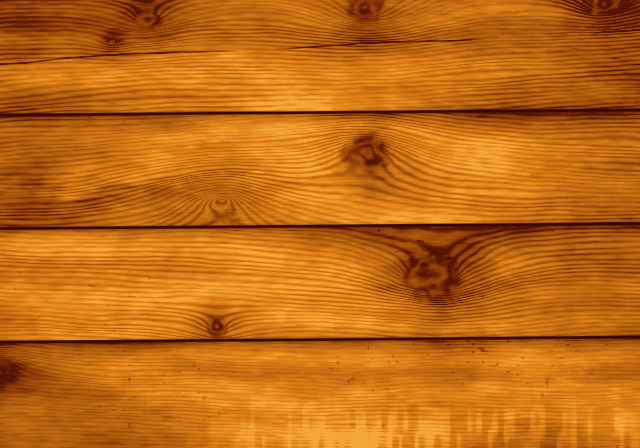
Write a Shadertoy shader that draws this texture.

```glsl
// Four stained pine planks with flowing grain, knots, cracks and dark seams
#define PITCH 0.2535        // plank height
#define SEAM_OFFSET 0.0115  // how far the lowest seam sits below the canvas
#define TILT 0.008          // slope of the seams
#define SEAM_HALF 0.0030    // half width of a seam
#define GRAIN 98.0          // grain lines per canvas height
#define GRAIN_DEPTH 0.25
#define BASE_TONE 0.81
#define BLOTCH_DEPTH 0.62   // strength of the broad light and dark patches
#define FALLOFF 0.20        // darkening toward the sides
#define KNOTS 9

const vec3 STAIN[6] = vec3[6](
    vec3(0.33, 0.08, 0.02), vec3(0.53, 0.21, 0.02), vec3(0.65, 0.33, 0.04),
    vec3(0.76, 0.42, 0.07), vec3(0.88, 0.51, 0.09), vec3(0.96, 0.65, 0.22));

// Knots: centre, radius, darkness of the core
const vec4 KNOT[KNOTS] = vec4[KNOTS](
    vec4(0.332, 0.959, 0.027, 0.9), vec4(0.252, 0.905, 0.011, 0.9),
    vec4(0.821, 0.978, 0.036, 0.8), vec4(1.350, 0.992, 0.034, 0.8),
    vec4(0.815, 0.660, 0.047, 0.85), vec4(0.494, 0.552, 0.050, 0.0),
    vec4(0.970, 0.381, 0.054, 0.9), vec4(0.485, 0.269, 0.022, 0.85),
    vec4(0.000, 0.180, 0.025, 0.3));

float hash(vec2 p) {
    return fract(sin(dot(p, vec2(127.1, 311.7))) * 43758.5453);
}

float noise(vec2 p) {
    vec2 i = floor(p), f = fract(p);
    f = f * f * (3.0 - 2.0 * f);
    return mix(mix(hash(i), hash(i + vec2(1, 0)), f.x),
               mix(hash(i + vec2(0, 1)), hash(i + vec2(1, 1)), f.x), f.y);
}

float fbm(vec2 p) {
    float sum = 0.0, amp = 0.5;
    for (int i = 0; i < 4; i++) {
        sum += amp * noise(p);
        p = p * 2.03 + 7.3;
        amp *= 0.5;
    }
    return sum / 0.9375;
}

float plankCoord(vec2 p) {
    return (p.y - TILT * (p.x - 0.716) + SEAM_OFFSET) / PITCH;
}

float plankRow(vec2 p) { return min(floor(plankCoord(p)), 3.0); }

vec3 stain(float tone) {
    float s = clamp((tone - 0.255) / 0.127, 0.0, 5.0);
    vec3 c = STAIN[0];
    for (int i = 1; i < 6; i++) c = mix(c, STAIN[i], clamp(s - float(i - 1), 0.0, 1.0));
    return c;
}

void mainImage(out vec4 fragColor, in vec2 fragCoord) {
    vec2 p = fragCoord / iResolution.y;
    float row = plankRow(p);
    float across = plankCoord(p) - row;
    vec2 q = p + row * vec2(17.3, 5.1);

    // Grain height field, bent by the knots of the same plank
    float height = p.y + 0.05 * (fbm(q * vec2(1.8, 4.5)) - 0.5);
    height -= row > 2.5 ? 0.05 * p.x : 0.0;
    float bend = mod(row, 2.0) < 0.5 ? -1.0 : 1.0;
    vec2 wobble = vec2(fbm(q * 18.0), fbm(q * 18.0 + 40.0)) - 0.5;
    float core = 0.0, halo = 0.0, coreTone = 0.3;
    for (int i = 0; i < KNOTS; i++) {
        vec4 k = KNOT[i];
        if (plankRow(k.xy) != row) continue;
        vec2 d = (p - k.xy) / k.z;
        height += bend * 2.5 * k.z * exp(-length((d + 0.3 * wobble) * vec2(0.42, 0.72)));
        d += 0.9 * wobble;
        float r = length(d * vec2(0.82, 1.0));
        float inside = k.w * (1.0 - smoothstep(0.55, 1.15, r));
        if (inside > core) coreTone = 0.34 + 0.09 * sin(r * 9.0 + 7.0 * noise(q * 45.0));
        core = max(core, inside);
        halo += exp(-0.22 * r * r) * (0.8 + 0.3 * k.w);
    }
    halo = min(halo, 1.0) * (0.45 + 0.9 * fbm(q * vec2(14.0, 24.0)));

    // Growth lines, broad bands and fine fibres
    float phase = height * GRAIN * (row < 0.5 ? 1.2 : 1.0) + 1.3 * noise(vec2(q.x * 4.0, height * 40.0));
    float line = pow(0.5 + 0.5 * sin(6.2832 * phase), 2.0);
    line = mix(line, 0.375, smoothstep(0.45, 0.9, fwidth(phase)));
    float strength = mix(0.2, 1.0, noise(vec2(q.x * 5.0, height * 22.0 + row * 9.0))) * (row < 0.5 ? 0.6 : 1.0);
    float band = noise(vec2(q.x * 1.6, height * 30.0 + row * 31.0)) - 0.5;
    float fibre = noise(q * vec2(40.0, 280.0)) - 0.5;
    float mottle = fbm(q * vec2(35.0, 70.0)) - 0.5;

    float tone = BASE_TONE + 0.05 * (hash(vec2(row, 4.0)) - 0.5);
    tone += BLOTCH_DEPTH * (fbm(q * vec2(2.6, 7.0) + 11.0) - 0.5);
    tone += 0.16 * band + 0.10 * fibre + 0.14 * mottle;
    tone -= GRAIN_DEPTH * line * strength * (1.0 + 0.5 * halo) + 0.24 * halo;

    // Light falls off toward the sides; old dirt darkens the left of one plank
    vec2 lit = (p - vec2(0.72, 0.45)) / vec2(0.85, 0.7);
    tone -= FALLOFF * dot(lit, lit);
    vec2 dirt = (p - vec2(0.17, 0.575)) / vec2(0.27, 0.06);
    tone -= 0.34 * exp(-dot(dirt, dirt)) * smoothstep(0.2, 0.7, fbm(q * vec2(9.0, 30.0)));

    // Pale upright scrapes on the lowest plank
    float scraped = row < 0.5 ? smoothstep(0.4, 0.6, p.x) * (1.0 - smoothstep(0.05, 0.6, across)) : 0.0;
    float scrape = noise(p * vec2(85.0, 16.0)) * (0.4 + fbm(p * vec2(5.0, 28.0)));
    tone += 0.17 * scraped * smoothstep(0.3, 0.75, scrape);

    // Specks and a long crack through the top plank
    tone -= 0.2 * smoothstep(0.84, 0.95, noise(q * vec2(90.0, 130.0))) * smoothstep(0.4, 0.7, fbm(q * 5.0));
    float crackY = 0.862 + 0.05 * p.x + 0.016 * (fbm(vec2(p.x * 5.0, 3.0)) - 0.5);
    float crack = 1.0 - smoothstep(0.0004, 0.0030, abs(p.y - crackY));
    tone -= 0.36 * crack * smoothstep(0.15, 0.5, noise(vec2(p.x * 7.0, 8.0)));
    tone = mix(tone, coreTone + 0.3 * mottle, core);

    // Seams: shaded upper edge, thin lower lip and a dark joint
    float below = row > 2.5 ? 1.0 : (1.0 - across) * PITCH;
    float above = across * PITCH;
    tone -= 0.42 * exp(-below / 0.013) + 0.24 * exp(-above / 0.006);
    float seam = 1.0 - smoothstep(SEAM_HALF * 0.4, SEAM_HALF * 1.6, min(above, below));
    vec3 color = mix(stain(tone), vec3(0.20, 0.03, 0.01), seam);
    fragColor = vec4(color, 1.0);
}
```
